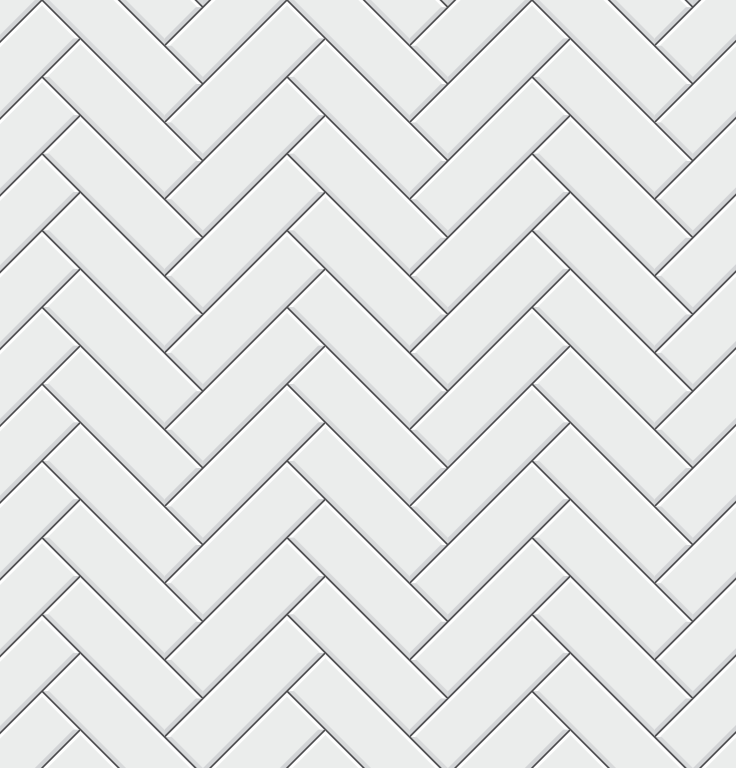
Write a WebGL 1 fragment shader that draws this pattern.

```glsl
precision highp float;
// Herringbone of bevelled white tiles at 45 degrees with thin dark joints.
// Two tile families, falling and rising, are folded onto one tile each;
// the distance to each tile edge then shapes the joint and the lit bevels.

uniform vec2 u_resolution;

// Lengths are fractions of the canvas height
const float PERIOD_X = 0.319;       // three repeats across
const float PERIOD_Y = 0.1;         // ten repeats down
const float APEX_X = 0.0547;        // first peak of the zigzag
const float JOINT_HALF = 0.0011;
const float SHADE_WIDTH = 0.0066;   // bevel on the lower edges
const float LIGHT_WIDTH = 0.0050;   // bevel on the upper edges
const float DIAGONAL = 0.70710678;

const vec3 JOINT_COLOR = vec3(0.29, 0.29, 0.30);
const vec3 TILE_COLOR = vec3(0.920, 0.928, 0.925);
const vec3 LIGHT_COLOR = vec3(1.0);
const vec3 SHADE_RIGHT = vec3(0.825, 0.83, 0.84);
const vec3 SHADE_LEFT = vec3(0.845, 0.85, 0.855);

const vec2 TILE_SIZE = DIAGONAL * vec2(PERIOD_X, PERIOD_Y);

// x runs towards lower right, y towards lower left
vec2 toDiagonal(vec2 p) {
  return DIAGONAL * vec2(p.x + p.y, p.y - p.x);
}

// Folds a point into the tile of one family, in diagonal axes.
// acrossAxis selects the diagonal that spans the short side.
vec2 foldToTile(vec2 p, vec2 center, vec2 acrossAxis) {
  vec2 d = p - center;
  d.x = mod(d.x + 0.5 * PERIOD_X, PERIOD_X) - 0.5 * PERIOD_X;
  float row = floor(dot(toDiagonal(d), acrossAxis) / TILE_SIZE.y + 0.5);
  d.y -= row * PERIOD_Y;
  return toDiagonal(d);
}

// Face colour blended into the bevel of one pair of opposite edges
vec3 bevelColor(float gap, float side, vec3 shade, float soft) {
  float lower = step(0.0, side);
  float width = mix(LIGHT_WIDTH, SHADE_WIDTH, lower);
  float bevel = 1.0 - smoothstep(width - soft, width + soft, gap);
  return mix(TILE_COLOR, mix(LIGHT_COLOR, shade, lower), bevel);
}

void main() {
  float pixel = 1.0 / u_resolution.y;
  vec2 p = gl_FragCoord.xy * pixel;
  p = vec2(p.x - APEX_X, 1.0 - p.y);

  // Candidate tile of each family
  vec2 fallCenter = 0.25 * vec2(PERIOD_X + PERIOD_Y, PERIOD_X + 3.0 * PERIOD_Y);
  vec2 riseCenter = 0.25 * vec2(PERIOD_Y - PERIOD_X, PERIOD_Y + PERIOD_X);
  vec2 fall = foldToTile(p, fallCenter, vec2(0.0, 1.0));
  vec2 rise = foldToTile(p, riseCenter, vec2(1.0, 0.0));

  // Gaps to the edges; the tile holding the point has the larger minimum
  vec2 fallGap = 0.5 * TILE_SIZE - abs(fall);
  vec2 riseGap = 0.5 * TILE_SIZE.yx - abs(rise);
  bool inFall = min(fallGap.x, fallGap.y) > min(riseGap.x, riseGap.y);
  vec2 local = inFall ? fall : rise;
  vec2 gap = inFall ? fallGap : riseGap;

  // Bevels, mitred where two edges are equally near
  float soft = 0.7 * pixel;
  vec3 alongX = bevelColor(gap.x, local.x, SHADE_RIGHT, soft);
  vec3 alongY = bevelColor(gap.y, local.y, SHADE_LEFT, soft);
  vec3 color = mix(alongX, alongY, smoothstep(-soft, soft, gap.x - gap.y));

  // Dark joint
  float edge = min(gap.x, gap.y);
  float joint = 1.0 - smoothstep(JOINT_HALF - soft, JOINT_HALF + soft, edge);
  gl_FragColor = vec4(mix(color, JOINT_COLOR, joint), 1.0);
}
```
